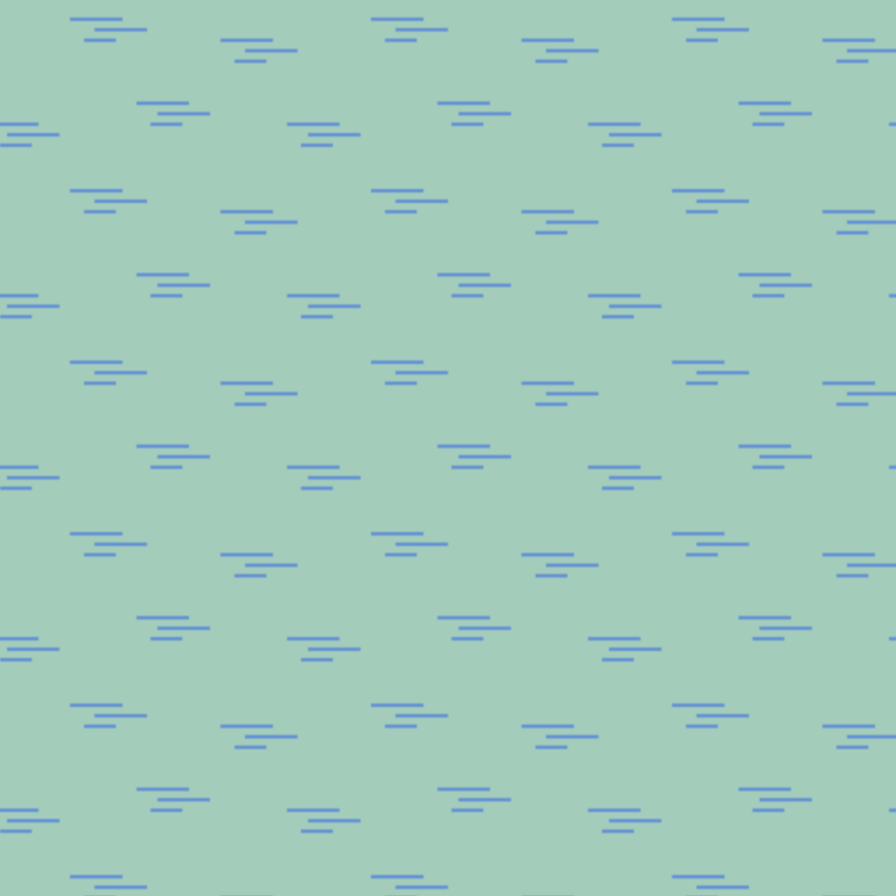
A WebGL 2 fragment shader for this pattern:

```glsl
#version 300 es
precision highp float;
// Staggered clusters of three short blue dashes, like ripples, on pale sea green.

uniform vec2 u_resolution;
out vec4 outColor;

// Soft horizontal dash, one unit thick, starting at the given left end.
float dash(vec2 p, vec2 start, float len) {
    vec2 d = abs(p - start - vec2(0.5 * len, 0.0));
    float across = 1.0 - smoothstep(0.0, 1.0, d.y);
    float along = 1.0 - smoothstep(-0.5, 0.5, d.x - 0.5 * len);
    return across * along;
}

// Three stacked dashes; the middle one is shifted to the right.
float ripple(vec2 p, float middleShift) {
    float ink = dash(p, vec2(0.0), 15.0);
    ink = max(ink, dash(p, vec2(middleShift, 3.0), 15.0));
    return max(ink, dash(p, vec2(4.0, 6.0), 9.1));
}

void main() {
    // The canvas spans 256 units each way, with y measured downward.
    vec2 p = gl_FragCoord.xy / u_resolution * 256.0;
    p.y = 256.0 - p.y;

    // Each tile holds two rows of two clusters, stepping down to the right.
    vec2 tile = vec2(86.0, 49.0);
    float ink = 0.0;
    for (int i = 0; i < 4; i++) {
        float column = float(i % 2);
        float row = float(i / 2);
        vec2 origin = vec2(20.0, 5.5) + column * vec2(43.0, 6.0) + row * vec2(19.0, 24.0);
        vec2 local = mod(p - origin + 8.0, tile) - 8.0;
        ink = max(ink, ripple(local, 7.0 - row));
    }

    vec3 seaGreen = vec3(0.64, 0.80, 0.73);
    vec3 rippleBlue = vec3(0.39, 0.57, 0.83);
    outColor = vec4(mix(seaGreen, rippleBlue, ink), 1.0);
}
```
